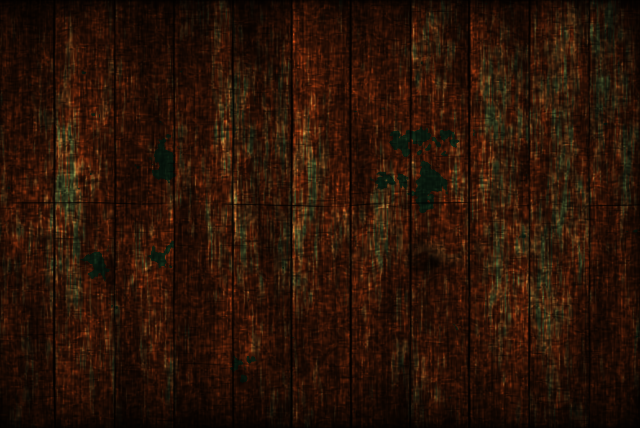
Write a Shadertoy shader that draws this texture.

```glsl
// Weathered dark red-brown planks with worn green paint, moss spots and hairline cracks.

const vec3 WOOD = vec3(0.212, 0.077, 0.022);
const vec3 BARE = vec3(0.275, 0.160, 0.066);
const vec3 PAINT = vec3(0.172, 0.195, 0.100);
const vec3 MOSS = vec3(0.022, 0.100, 0.055);
const float PLANK_WIDTH = 0.1389;
const float FIRST_SEAM = 0.1289;

// Blobs: centre xy, radius zw, in units of the canvas height
const vec4 PAINT_AREAS[8] = vec4[8](
    vec4(0.59, 0.65, 0.07, 0.30), vec4(0.71, 0.58, 0.04, 0.22),
    vec4(0.89, 0.50, 0.06, 0.14), vec4(1.17, 0.60, 0.07, 0.38),
    vec4(1.32, 0.48, 0.08, 0.45), vec4(0.16, 0.52, 0.05, 0.25),
    vec4(1.44, 0.76, 0.05, 0.28), vec4(1.03, 0.86, 0.05, 0.15));
const vec4 MOSS_AREAS[7] = vec4[7](
    vec4(0.99, 0.67, 0.08, 0.04), vec4(1.00, 0.57, 0.05, 0.08),
    vec4(0.39, 0.63, 0.03, 0.06), vec4(0.90, 0.58, 0.05, 0.03),
    vec4(0.23, 0.38, 0.03, 0.04), vec4(0.38, 0.41, 0.04, 0.03),
    vec4(0.57, 0.15, 0.03, 0.05));

float hash(vec2 cell) {
    vec3 q = fract(vec3(cell.xyx) * 0.1031);
    q += dot(q, q.yzx + 33.33);
    return fract((q.x + q.y) * q.z);
}

float noise(vec2 p) {
    vec2 i = floor(p), f = fract(p);
    f = f * f * (3.0 - 2.0 * f);
    return mix(mix(hash(i), hash(i + vec2(1, 0)), f.x),
               mix(hash(i + vec2(0, 1)), hash(i + vec2(1, 1)), f.x), f.y);
}

// Three octaves, centred on zero
float fbm(vec2 p) {
    return 0.55 * noise(p) + 0.28 * noise(p * 2.1 + 17.0) + 0.17 * noise(p * 4.3 + 41.0) - 0.5;
}

float blob(vec2 p, vec4 area) {
    vec2 q = (p - area.xy) / area.zw;
    return exp(-dot(q, q));
}

float line(float distance, float halfWidth, float pixel) {
    return 1.0 - smoothstep(halfWidth - 0.5 * pixel, halfWidth + pixel, distance);
}

// Bend the grid of the noise so that it does not show
vec2 warp(vec2 p) {
    return p + 0.010 * vec2(noise(p * vec2(45.0, 30.0)), noise(p * vec2(30.0, 45.0) + 31.0));
}

// Log brightness of the wood: long fibres, crossing threads, pits, stains
float woodTone(vec2 p, float plank) {
    vec2 q = p + vec2(0.004 * noise(vec2(plank, p.y * 4.0)), plank * 3.7);
    vec2 w = warp(q);
    float fibres = noise(q * vec2(230.0, 14.0)) + 0.8 * noise(q * vec2(330.0, 60.0)) - 0.9;
    float threads = noise(w * vec2(75.0, 230.0)) - 0.5;
    float pits = noise(w * vec2(190.0, 170.0)) - 0.5;
    float mottle = noise(w * vec2(75.0, 65.0)) - 0.5;
    float stains = fbm(q * vec2(13.0, 4.0));
    float plankTone = hash(vec2(plank, 5.0)) - 0.5;
    return 0.75 * fibres + 0.6 * threads + 0.75 * pits + 0.5 * mottle + 1.5 * stains + 0.3 * plankTone;
}

// Paint clings in thin vertical streaks and ragged flecks
float paintCover(vec2 p) {
    float amount = 0.10;
    for (int i = 0; i < 8; i++) amount += 0.38 * blob(p, PAINT_AREAS[i]);
    float streaks = fbm(p * vec2(30.0, 5.0));
    float flecks = fbm(warp(p) * vec2(55.0, 26.0) + 7.0);
    float scratches = noise(p * vec2(260.0, 26.0)) - 0.5;
    return amount + 0.85 * streaks + 0.6 * flecks + 0.55 * scratches;
}

float mossCover(vec2 p) {
    float amount = 0.0;
    for (int i = 0; i < 7; i++) amount = max(amount, blob(p, MOSS_AREAS[i]));
    return smoothstep(0.0, 0.09, 0.75 * amount + 1.5 * fbm(warp(p) * 42.0) - 0.52);
}

// One long crack, plus faint short ones that stay inside single planks
float cracks(vec2 p, float plank, float pixel) {
    float wobble = 0.012 * (noise(vec2(p.x * 9.0, 2.0)) - 0.5);
    float broken = smoothstep(0.15, 0.6, noise(vec2(p.x * 14.0, 8.0)));
    float mark = broken * line(abs(p.y - 0.521 - wobble), 0.0008, pixel);
    for (float i = 0.0; i < 3.0; i++) {
        float height = hash(vec2(plank, i + 20.0));
        float shown = step(0.6, hash(vec2(plank, i + 60.0)));
        float gaps = smoothstep(0.4, 0.7, noise(vec2(p.x * 30.0, i + plank)));
        mark = max(mark, 0.6 * shown * gaps * line(abs(p.y - height - wobble), 0.0006, pixel));
    }
    float nicks = smoothstep(0.86, 0.97, noise(p * vec2(40.0, 230.0) + 9.0));
    return max(mark, 0.4 * nicks);
}

void mainImage(out vec4 fragColor, in vec2 fragCoord) {
    vec2 uv = fragCoord / iResolution.xy;
    vec2 p = uv * vec2(1.5, 1.0);
    float pixel = 1.0 / iResolution.y;

    // Planks and the slightly uneven seams between them
    float across = (p.x - FIRST_SEAM) / PLANK_WIDTH;
    float seam = floor(across + 0.5);
    float seamRandom = hash(vec2(seam, 3.0));
    float offset = (across - seam) * PLANK_WIDTH + 0.005 * (seamRandom - 0.5)
                 + 0.002 * (noise(vec2(seam, p.y * 7.0)) - 0.5);
    float plank = seam + step(0.0, offset);

    // Light falls off toward the borders, most at top and bottom
    vec2 edge = max(4.0 * uv * (1.0 - uv), 0.004);
    float shade = pow(edge.x, 0.16) * pow(edge.y, 0.38) * exp(0.35 * (uv.y - 0.5));
    float light = shade * exp(woodTone(p, plank));

    // Bare wood, worn paint, flaked ledge and moss
    float cover = paintCover(p);
    float flakes = blob(p, vec4(1.05, 0.41, 0.22, 0.025)) * smoothstep(0.0, 0.15, fbm(warp(p) * 30.0 + 5.0));
    vec3 color = mix(WOOD, BARE, max(smoothstep(0.22, 0.48, cover), 0.9 * flakes));
    color = mix(color, PAINT, smoothstep(0.44, 0.72, cover)) * light;
    color *= 1.0 - 0.7 * blob(p, vec4(1.01, 0.385, 0.05, 0.025));
    color = mix(color, MOSS * (0.4 + 0.55 * light), 0.9 * mossCover(p));

    // Dark lines, the thin shadow and the worn lit lip along each seam
    color *= 1.0 - 0.75 * cracks(p, plank, pixel);
    color *= 1.0 + 0.35 * blob(vec2(offset, 0.0), vec4(0.006, 0.0, 0.003, 1.0));
    color *= 1.0 - 0.25 * exp(-abs(offset) / 0.004);
    float depth = mix(0.7, 0.97, seamRandom) * mix(0.75, 1.0, noise(vec2(seam, p.y * 18.0)));
    color *= 1.0 - depth * line(abs(offset), mix(0.0009, 0.0022, seamRandom), pixel);
    fragColor = vec4(clamp(color, 0.0, 1.0), 1.0);
}
```
